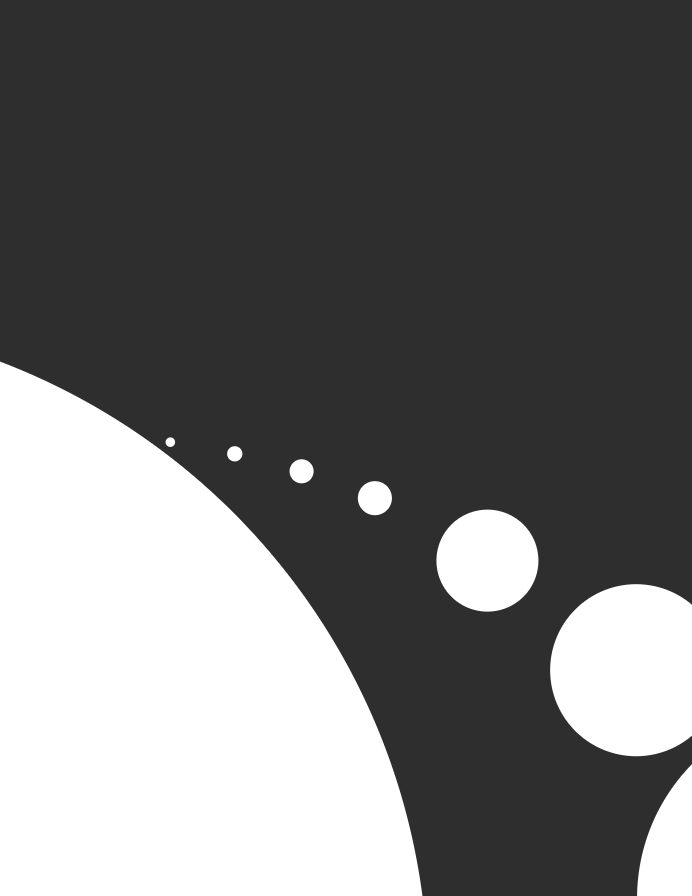
A WebGL 2 fragment shader for this background:

```glsl
#version 300 es
precision highp float;

uniform vec2 u_resolution;
out vec4 fragColor;

const vec3 CHARCOAL = vec3(0.18);
const vec3 WHITE = vec3(1.0);
const float EDGE_PIXELS = 0.5;

// Discs as centre x, centre y, radius, in units of canvas height
const int DISC_COUNT = 8;
const vec3 DISCS[DISC_COUNT] = vec3[DISC_COUNT](
    vec3(-0.2639, -0.0967, 0.7417),
    vec3(0.1901, 0.5065, 0.0053),
    vec3(0.2620, 0.4935, 0.0085),
    vec3(0.3366, 0.4740, 0.0134),
    vec3(0.4184, 0.4440, 0.0190),
    vec3(0.5440, 0.3743, 0.0569),
    vec3(0.7100, 0.2520, 0.0960),
    vec3(0.9245, -0.0026, 0.2135)
);

float discDistance(vec2 point, vec3 disc) {
    return length(point - disc.xy) - disc.z;
}

void main() {
    vec2 point = gl_FragCoord.xy / u_resolution.y;
    float edge = EDGE_PIXELS / u_resolution.y;

    // Union of all discs
    float nearest = 1e3;
    for (int i = 0; i < DISC_COUNT; i++) {
        nearest = min(nearest, discDistance(point, DISCS[i]));
    }

    // Antialiased fill
    float coverage = clamp(0.5 - 0.5 * nearest / edge, 0.0, 1.0);
    fragColor = vec4(mix(CHARCOAL, WHITE, coverage), 1.0);
}
```
